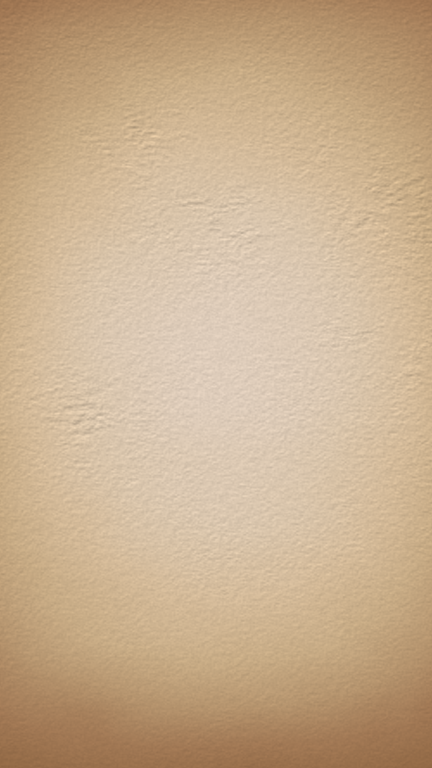
Reproduce this texture procedurally as a Shadertoy shader.

```glsl
// Warm plaster wall: a pale centre fading to brown at the top, sides and base.
// A tone field picks colours from a ramp; embossed value noise adds the
// rough surface, with deeper wrinkles gathered in a few worn patches.

const vec3 RAMP[7] = vec3[7](
    vec3(0.57, 0.41, 0.27), vec3(0.63, 0.47, 0.33), vec3(0.71, 0.58, 0.43),
    vec3(0.78, 0.67, 0.52), vec3(0.83, 0.73, 0.60), vec3(0.85, 0.77, 0.67),
    vec3(0.87, 0.80, 0.73));

// Worn patches: centre in 0..1 canvas coordinates, then half size.
const vec4 WORN[6] = vec4[6](
    vec4(0.31, 0.82, 0.13, 0.05), vec4(0.50, 0.71, 0.20, 0.05),
    vec4(0.92, 0.74, 0.24, 0.10), vec4(0.79, 0.565, 0.09, 0.02),
    vec4(0.20, 0.45, 0.16, 0.07), vec4(0.97, 0.52, 0.10, 0.09));

const float GLOW_Y       = 0.54;   // height of the palest point
const float GLOW_X       = 0.51;
const float TOP_FADE     = 0.74;
const float BASE_FADE    = 0.93;
const float SIDE_FADE    = 0.42;
const float MOTTLE       = 0.08;   // broad uneven staining
const float RELIEF       = 0.115;  // fine surface bumps
const float WRINKLE      = 0.20;   // extra depth in worn patches
const float GRAIN        = 0.045;
const vec2  BUMP_SCALE   = vec2(98.0, 138.0);
const vec2  LIGHT_OFFSET = vec2(-0.0020, 0.0036);

float hash(vec2 cell) {
    vec3 q = fract(vec3(cell.xyx) * 0.1031);
    q += dot(q, q.yzx + 33.33);
    return fract((q.x + q.y) * q.z);
}

float noise(vec2 p) {
    vec2 cell = floor(p), f = fract(p);
    f = f * f * (3.0 - 2.0 * f);
    return mix(mix(hash(cell), hash(cell + vec2(1, 0)), f.x),
               mix(hash(cell + vec2(0, 1)), hash(cell + vec2(1, 1)), f.x), f.y);
}

float fbm(vec2 p) {
    float sum = 0.0, weight = 0.5;
    for (int i = 0; i < 4; i++) {
        sum += weight * noise(p);
        p = mat2(1.6, 1.2, -1.2, 1.6) * p + 17.3;
        weight *= 0.5;
    }
    return sum / 0.9375;
}

// Fine plaster bumps, slightly wider than tall.
float bumps(vec2 p) {
    p += 0.006 * vec2(noise(p * 21.0), noise(p * 21.0 + 40.0));
    return 0.6 * noise(p * BUMP_SCALE) + 0.4 * noise(p * BUMP_SCALE * 1.7 + 9.0);
}

// Thin, shallow creases running mostly across the wall.
float creases(vec2 p) {
    p.y += 0.03 * noise(p * 9.0);
    return noise(p * vec2(52.0, 125.0) + 61.0);
}

float wear(vec2 uv) {
    float amount = 0.0;
    for (int i = 0; i < 6; i++) {
        vec2 d = (uv - WORN[i].xy) / WORN[i].zw;
        amount = max(amount, exp(-dot(d, d)));
    }
    return amount;
}

// Overall lightness: 0 at the dark base, 1 in the pale centre.
float wallTone(vec2 uv) {
    float up   = max(uv.y - GLOW_Y, 0.0) / (1.0 - GLOW_Y);
    float down = max(GLOW_Y - uv.y, 0.0) / GLOW_Y;
    float fade = TOP_FADE * pow(up, 1.6) + BASE_FADE * pow(down, 2.0);
    float side = abs(uv.x - GLOW_X) / 0.5;
    return 1.0 - fade - SIDE_FADE * pow(side, 1.9) * max(1.0 - 0.95 * fade, 0.0);
}

vec3 rampColour(float tone) {
    float t = clamp(tone, 0.0, 1.0) * 6.0;
    int i = min(int(t), 5);
    return mix(RAMP[i], RAMP[i + 1], t - float(i));
}

void mainImage(out vec4 fragColor, in vec2 fragCoord) {
    vec2 uv = fragCoord / iResolution.xy;
    vec2 p = fragCoord / iResolution.x;

    // Base colour with soft stains
    float tone = wallTone(uv) + MOTTLE * (fbm(p * vec2(5.0, 7.0)) - 0.5);
    vec3 colour = rampColour(tone);

    // Relief lit from the upper left
    float lit = bumps(p) - bumps(p + LIGHT_OFFSET);
    float crease = creases(p) - creases(p + LIGHT_OFFSET);
    float rough = 0.5 + fbm(p * 6.0 + 5.0);
    rough *= mix(0.6, 1.0, smoothstep(0.05, 0.35, uv.y));
    float worn = wear(uv) * smoothstep(0.25, 0.7, noise(p * 26.0 + 3.0));
    float shade = RELIEF * rough * lit + WRINKLE * worn * (min(crease, 0.2) + 0.4 * lit);

    // Fine grain
    shade += GRAIN * (noise(p * 250.0) - 0.5);

    fragColor = vec4(clamp(colour * (1.0 + shade), 0.0, 1.0), 1.0);
}
```
